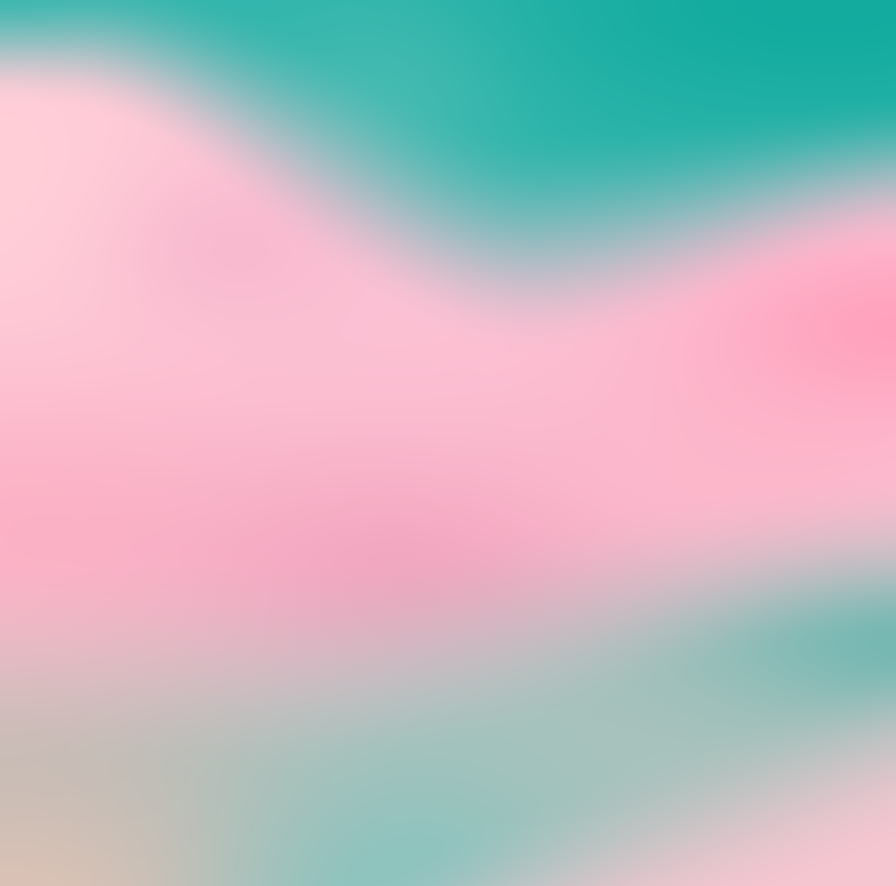
Reproduce this background procedurally as a WebGL 2 fragment shader.

```glsl
#version 300 es
precision highp float;

uniform vec2 u_resolution;
out vec4 fragColor;

// Soft elliptical glow: 1 at the centre, fading with the given radii.
float glow(vec2 p, vec2 centre, vec2 radii) {
    vec2 q = (p - centre) / radii;
    return exp(-dot(q, q));
}

// Blurred step across an edge of the given half width.
float softEdge(float edge, float halfWidth, float v) {
    return smoothstep(edge - halfWidth, edge + halfWidth, v);
}

// Rosy middle field with paler and warmer patches.
vec3 pinkField(vec2 p) {
    vec3 c = vec3(0.988, 0.757, 0.831);
    c = mix(c, vec3(1.0, 0.81, 0.845), glow(p, vec2(0.0, 0.2), vec2(0.24, 0.25)));
    c = mix(c, vec3(0.965, 0.715, 0.805), 0.75 * glow(p, vec2(0.26, 0.28), vec2(0.13, 0.09)));
    c = mix(c, vec3(0.99, 0.7, 0.775), glow(p, vec2(0.0, 0.6), vec2(0.32, 0.15)));
    c = mix(c, vec3(0.95, 0.65, 0.75), glow(p, vec2(0.46, 0.65), vec2(0.3, 0.14)));
    c = mix(c, vec3(0.99, 0.71, 0.79), 0.8 * glow(p, vec2(0.85, 0.5), vec2(0.25, 0.16)));
    return mix(c, vec3(1.0, 0.635, 0.745), glow(p, vec2(1.0, 0.37), vec2(0.2, 0.1)));
}

// Grey-green lower field, tan on the left and cool on the right.
vec3 sageField(vec2 p) {
    vec3 c = mix(vec3(0.775, 0.735, 0.71), vec3(0.665, 0.76, 0.74), smoothstep(0.0, 0.5, p.x));
    c = mix(c, vec3(0.86, 0.76, 0.71), glow(p, vec2(0.02, 1.03), vec2(0.2, 0.12)));
    c = mix(c, vec3(0.54, 0.765, 0.745), glow(p, vec2(0.46, 1.02), vec2(0.18, 0.15)));
    c = mix(c, vec3(0.46, 0.72, 0.7), glow(p, vec2(1.03, 0.725), vec2(0.24, 0.085)));
    // Pale pink corner rising to the right
    float corner = softEdge(0.85, 0.11, p.y + 0.4 * (p.x - 1.0));
    return mix(c, vec3(0.96, 0.775, 0.815), corner);
}

// Teal canopy, deepest at the upper right.
vec3 tealField(vec2 p) {
    vec3 c = vec3(0.2, 0.715, 0.68);
    c = mix(c, vec3(0.07, 0.67, 0.62), glow(p, vec2(0.92, 0.0), vec2(0.42, 0.16)));
    return mix(c, vec3(0.31, 0.74, 0.705), 0.7 * glow(p, vec2(0.42, 0.12), vec2(0.14, 0.12)));
}

void main() {
    // x runs rightwards, y measures depth below the top edge.
    vec2 p = gl_FragCoord.xy / u_resolution;
    p.y = 1.0 - p.y;

    // Lower transition, higher on the right
    float lowerEdge = 0.75 - 0.13 * smoothstep(0.3, 1.05, p.x);
    float lowerBlur = mix(0.13, 0.095, smoothstep(0.4, 1.0, p.x));
    vec3 colour = mix(pinkField(p), sageField(p), softEdge(lowerEdge, lowerBlur, p.y));

    // Upper transition, sagging right of the centre
    float upperEdge = 0.05 + 0.225 * smoothstep(0.08, 0.6, p.x)
                    - 0.085 * smoothstep(0.58, 1.05, p.x);
    float upperBlur = mix(0.07, 0.13, smoothstep(0.0, 0.4, p.x))
                    - 0.04 * smoothstep(0.6, 1.0, p.x);
    colour = mix(tealField(p), colour, softEdge(upperEdge, upperBlur, p.y));

    fragColor = vec4(colour, 1.0);
}
```
